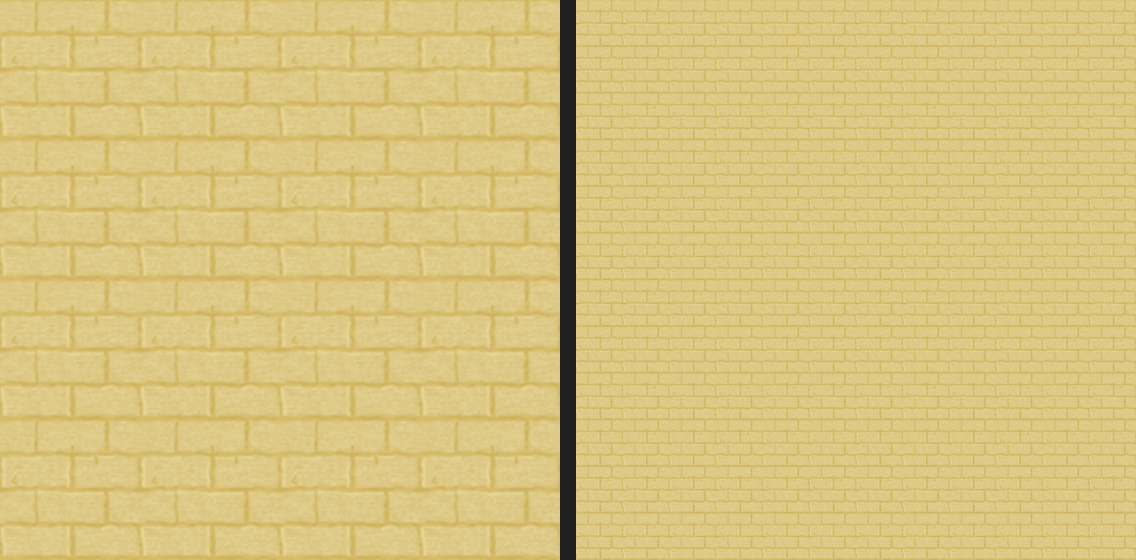
Left, the tile; right, the same tile 3 across and 3 down.
This texture is drawn by a WebGL 2 fragment shader. Its source:

```glsl
#version 300 es
precision highp float;

uniform vec2 u_resolution;
out vec4 fragColor;

#define REPEATS 4.0
#define COURSES 4.0
#define BRICKS 2.0
#define BED_HALF 0.0145
#define UPRIGHT_HALF 0.0125
#define SOFTNESS 0.0135
#define WOBBLE 0.065
#define GRAIN 0.072
#define BRICK_COLOR vec3(0.87, 0.79, 0.53)
#define MORTAR_COLOR vec3(0.84, 0.74, 0.41)
#define MORTAR_DARK vec3(0.80, 0.69, 0.355)
#define GLINT_COLOR vec3(0.92, 0.85, 0.61)

float hash(vec2 p) {
    return fract(sin(dot(p, vec2(127.1, 311.7))) * 43758.5453);
}

// Value noise that wraps once per tile
float noise(vec2 p, vec2 cells) {
    p *= cells;
    vec2 i = floor(p + 0.0001);
    vec2 f = clamp(p - i, 0.0, 1.0);
    f = f * f * (3.0 - 2.0 * f);
    vec2 a = mod(i, cells);
    vec2 b = mod(i + 1.0, cells);
    return mix(mix(hash(a), hash(vec2(b.x, a.y)), f.x),
               mix(hash(vec2(a.x, b.y)), hash(b), f.x), f.y);
}

float segment(vec2 p, vec2 a, vec2 b) {
    vec2 ab = b - a;
    return length(p - a - ab * clamp(dot(p - a, ab) / dot(ab, ab), 0.0, 1.0));
}

float line(float dist, float halfWidth) {
    return 1.0 - smoothstep(halfWidth - SOFTNESS, halfWidth + SOFTNESS, dist);
}

// Thin light band lying beside a joint
float glint(float dist) {
    return 1.0 - smoothstep(0.002, 0.016, abs(dist - 0.030));
}

void main() {
    // Tile space, running downward from the upper left
    vec2 uv = gl_FragCoord.xy / u_resolution;
    vec2 p = vec2(uv.x, 1.0 - uv.y) * REPEATS;
    vec2 tile = fract(p);

    // Bed joints: one straight and thick, the others wavy
    float y = p.y * COURSES + 0.05;
    float bed = floor(y + 0.5);
    float isStraight = 1.0 - step(0.5, mod(bed, COURSES));
    float wave = noise(vec2(p.x, bed / COURSES), vec2(14.0, COURSES)) - 0.5;
    y += (wave * WOBBLE - 0.02) * (1.0 - isStraight);
    float bedSide = (y - bed) / COURSES;
    float ragged = noise(p, vec2(36.0)) - 0.5;
    float thickness = 0.004 * isStraight + 0.006 * ragged;
    float bedDist = abs(bedSide) - thickness;
    float mortar = line(bedDist, BED_HALF);

    // Upright joints: staggered, heavy and light ones in turn
    float course = mod(floor(y), COURSES);
    float isOdd = mod(course, 2.0);
    float x = p.x * BRICKS - 0.02 + 0.5 * (1.0 - isOdd);
    float joint = floor(x + 0.5);
    vec2 id = vec2(mod(joint, BRICKS), course);
    float heavy = 1.0 - abs(id.x - isOdd);
    float shift = isOdd * mix(0.025, -0.015, heavy);
    float lean = (hash(id + 3.7) - 0.5) * (fract(y) - 0.5) * 0.05;
    float bend = (noise(vec2(joint / BRICKS, p.y), vec2(BRICKS, 16.0)) - 0.5) * 0.024;
    float uprightSide = (x - joint + shift + lean + bend) / BRICKS;
    float uprightDist = abs(uprightSide) - 0.006 * (heavy - 0.5 + ragged);
    mortar = max(mortar, line(uprightDist, UPRIGHT_HALF));

    // Chips and cracks shared by every tile
    float crack = segment(tile, vec2(0.108, 0.410), vec2(0.090, 0.440));
    crack = min(crack, segment(tile, vec2(0.090, 0.440), vec2(0.120, 0.455)));
    crack = min(crack, segment(tile, vec2(0.685, 0.265), vec2(0.690, 0.302)));
    crack = min(crack, segment(tile, vec2(0.518, 0.190), vec2(0.518, 0.250)));
    mortar = max(mortar, line(crack, 0.008));

    // Brick face with faint streaks and fine speckle
    float streak = noise(p, vec2(16.0, 64.0)) - 0.5;
    float speckle = noise(p + 0.37, vec2(52.0)) - 0.5;
    float tone = 0.5 * streak + 0.7 * speckle;
    vec3 color = BRICK_COLOR + GRAIN * tone * vec3(0.6, 0.75, 1.2);

    // Light catching the brick edges
    float litSide = id.x > 0.5 ? -1.0 : 1.0;
    float edgeLight = glint(uprightSide * litSide) * mix(0.15, 0.7, isOdd);
    float topLight = glint(bedSide) * smoothstep(0.3, 0.9, noise(p, vec2(8.0, 4.0)));
    color = mix(color, GLINT_COLOR, max(edgeLight, 0.7 * topLight));

    // Patchy stain reaching from the joints onto the bricks
    float nearJoint = min(bedDist, uprightDist);
    float stain = 1.0 - smoothstep(0.015, 0.050, nearJoint);
    stain *= smoothstep(0.45, 0.85, noise(p + 0.61, vec2(28.0)));
    color = mix(color, MORTAR_COLOR, 0.5 * stain);

    // Mortar with uneven depth
    float depth = smoothstep(0.15, 0.85, noise(p, vec2(24.0, 36.0)));
    color = mix(color, mix(MORTAR_COLOR, MORTAR_DARK, 0.8 * depth), mortar);

    fragColor = vec4(color, 1.0);
}
```
